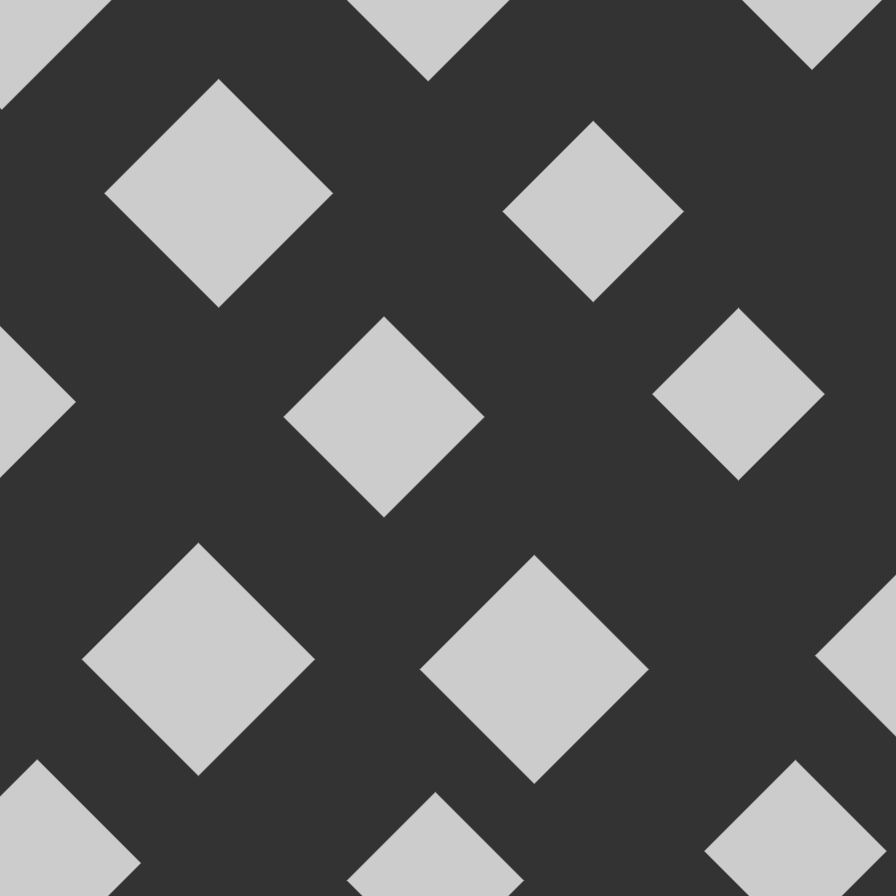
Write a three.js fragment shader that draws this pattern.

```glsl
varying vec2 vUv;

vec3 hash3(vec2 cell) {
  vec3 q = vec3(dot(cell, vec2(127.1, 311.7)),
                dot(cell, vec2(269.5, 183.3)),
                dot(cell, vec2(419.2, 371.9)));
  return fract(sin(q) * 43758.547);
}

// Signed distance to a square standing on its corner
float diamond(vec2 p, float halfDiagonal) {
  return (abs(p.x) + abs(p.y) - halfDiagonal) * 0.70711;
}

// Cellular scatter: staggered rows, one jittered diamond per cell
float scatter(vec2 p) {
  vec2 cellSize = vec2(0.43, 0.25);
  float nearest = 1.0;
  for (int j = -1; j <= 1; j++) {
    float row = floor(p.y / cellSize.y) + float(j);
    float stagger = 0.5 * cellSize.x * mod(row, 2.0);
    for (int i = -1; i <= 1; i++) {
      float column = floor((p.x - stagger) / cellSize.x) + float(i);
      vec2 cell = vec2(column, row);
      vec3 rnd = hash3(cell + 7.0);
      vec2 center = (cell + 0.5) * cellSize + vec2(stagger, 0.0);
      // Jitter stays small enough to keep neighbors apart
      center += (rnd.xy * 2.0 - 1.0) * vec2(0.055, 0.042);
      nearest = min(nearest, diamond(p - center, mix(0.096, 0.133, rnd.z)));
    }
  }
  return nearest;
}

void main() {
  float d = scatter(vUv + vec2(0.21, 0.09));
  float coverage = 1.0 - smoothstep(-0.001, 0.001, d);
  gl_FragColor = vec4(mix(vec3(0.2), vec3(0.8), coverage), 1.0);
}
```
